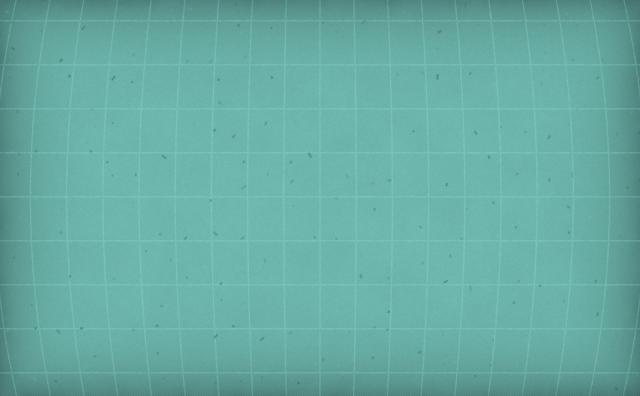
Give the GLSL for this background, as a Shadertoy shader.

```glsl
// Aged teal drafting sheet: a grid whose upright lines bulge outward at
// mid-height, laid over a very fine diagonal weave with paper mottling,
// scattered faint flecks and a soft dark border. Unit: canvas height.
#define ROW_STEP 0.1111      // distance between level lines
#define COLUMN_STEP 0.0914   // distance between upright lines at mid-height
#define BULGE 0.068          // narrowing of columns toward top and bottom
#define LINE_WIDTH 0.0036
#define LINE_STRENGTH 0.55
#define HATCHES 158.0        // diagonal strokes per canvas height
#define HATCH_DEPTH 0.042
#define FLECK_CELL 0.064
#define FLECK_CHANCE 0.36
#define BORDER_FADE 0.075
#define BORDER_DARK 0.28

const vec3 PAPER = vec3(0.428, 0.715, 0.680);
const vec3 LINE = vec3(0.490, 0.800, 0.760);
const vec3 FLECK = vec3(0.280, 0.500, 0.465);

float hash(vec2 p) {
    vec3 q = fract(vec3(p.xyx) * 0.1031);
    q += dot(q, q.yzx + 33.33);
    return fract((q.x + q.y) * q.z);
}

float noise(vec2 p) {
    vec2 i = floor(p), f = fract(p);
    f = f * f * (3.0 - 2.0 * f);
    return mix(mix(hash(i), hash(i + vec2(1, 0)), f.x),
               mix(hash(i + vec2(0, 1)), hash(i + vec2(1, 1)), f.x), f.y);
}

float fbm(vec2 p) {
    float sum = 0.0, weight = 0.5;
    for (int i = 0; i < 4; i++) {
        sum += weight * noise(p);
        p = p * 2.03 + 17.0;
        weight *= 0.5;
    }
    return sum;
}

// Coverage of the nearest line in a row of lines spaced by period
float lines(float x, float period, float px) {
    float d = abs(fract(x / period + 0.5) - 0.5) * period;
    return clamp((0.5 * LINE_WIDTH - d) / px + 0.5, 0.0, 1.0);
}

// One small, randomly turned and bent fleck per chosen cell
float flecks(vec2 p, float px) {
    vec2 cell = floor(p / FLECK_CELL);
    float chosen = step(hash(cell + 71.0), FLECK_CHANCE);
    vec2 jitter = vec2(hash(cell + 11.0), hash(cell + 29.0));
    vec2 q = p - (cell + 0.2 + 0.6 * jitter) * FLECK_CELL;
    float angle = 0.4 + 2.2 * hash(cell + 43.0);
    float c = cos(angle), s = sin(angle);
    q = vec2(c * q.x + s * q.y, c * q.y - s * q.x);
    q.y += 35.0 * q.x * q.x * (hash(cell + 83.0) - 0.5);
    float size = hash(cell + 57.0);
    float reach = mix(0.0005, 0.005, size * size * size);
    q.x -= clamp(q.x, -reach, reach);
    float radius = mix(0.0025, 0.0045, hash(cell + 97.0));
    float strength = mix(0.15, 0.8, hash(cell + 13.0));
    return chosen * strength * (1.0 - smoothstep(0.0, radius + 0.5 * px, length(q)));
}

void mainImage(out vec4 fragColor, in vec2 fragCoord) {
    float px = 1.0 / iResolution.y;
    vec2 p = fragCoord * px;
    float aspect = iResolution.x * px;
    vec2 center = p - vec2(0.5 * aspect, 0.503);

    // Paper with diagonal weave, faded out where too fine to resolve
    float visible = 1.0 - smoothstep(0.52, 0.7, px * HATCHES);
    float hatch = cos(6.28318 * (p.x + p.y) * HATCHES);
    float mottle = fbm(p * 14.0) - 0.47;
    float grain = noise(p * 210.0) - 0.5;
    vec3 color = PAPER * (1.0 + HATCH_DEPTH * visible * hatch
                          + 0.045 * mottle + 0.025 * grain);

    // Dark border, deepest in the corners
    vec2 edge = min(p, vec2(aspect, 1.0) - p);
    float border = BORDER_DARK * length(exp(-edge / BORDER_FADE));
    border *= 1.0 + 0.5 * mottle;
    color *= 1.0 - border;

    // Grid, only partly dimmed by the border
    float squeeze = 1.0 - BULGE * 4.0 * center.y * center.y;
    float upright = lines(center.x / squeeze, COLUMN_STEP, px);
    float level = lines(center.y, ROW_STEP, px);
    float ink = max(upright, level) * LINE_STRENGTH * (1.0 + 0.6 * grain);
    color = mix(color, LINE * (1.0 - 0.55 * border), ink);

    // Wear
    color = mix(color, FLECK * (1.0 - 0.5 * border), flecks(p, px));
    float pale = flecks(p * 1.1 + 5.37, px);
    color = mix(color, LINE, 0.3 * pale);

    fragColor = vec4(color, 1.0);
}
```
